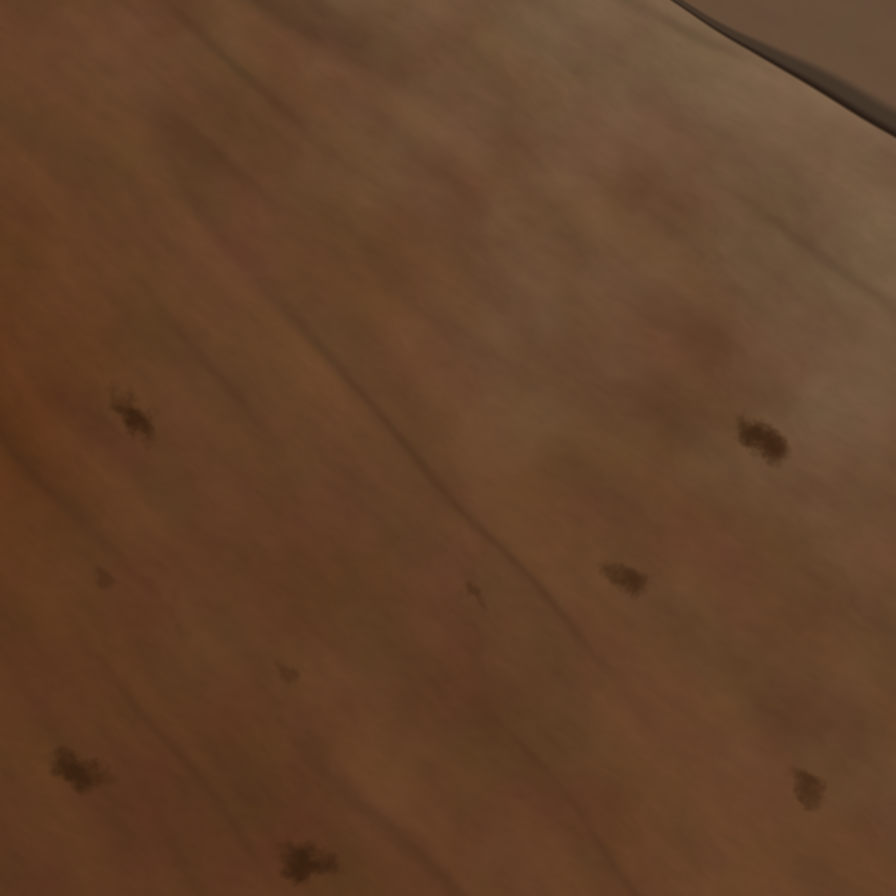
Reproduce this texture procedurally as a WebGL 2 fragment shader.

```glsl
#version 300 es
precision highp float;

uniform vec2 u_resolution;
out vec4 fragColor;

vec2 hash2(vec2 p) {
    vec3 q = fract(p.xyx * vec3(0.1031, 0.1030, 0.0973));
    q += dot(q, q.yzx + 33.33);
    return fract((q.xx + q.yz) * q.zy);
}

float gradientDot(vec2 cell, vec2 corner, vec2 f) {
    float angle = 6.2832 * hash2(cell + corner).x;
    return dot(vec2(cos(angle), sin(angle)), f - corner);
}

float gradientNoise(vec2 p) {
    vec2 cell = floor(p), f = p - cell;
    vec2 w = f * f * f * (f * (f * 6.0 - 15.0) + 10.0);
    float low = mix(gradientDot(cell, vec2(0, 0), f), gradientDot(cell, vec2(1, 0), f), w.x);
    float high = mix(gradientDot(cell, vec2(0, 1), f), gradientDot(cell, vec2(1, 1), f), w.x);
    return mix(low, high, w.y);
}

float fbm(vec2 p) {
    float sum = 0.0, amplitude = 1.0;
    for (int i = 0; i < 4; i++) {
        sum += amplitude * gradientNoise(p);
        p = p * 2.03 + 17.3;
        amplitude *= 0.55;
    }
    return sum;
}

vec2 rotate(vec2 p, float angle) {
    float c = cos(angle), s = sin(angle);
    return vec2(c * p.x - s * p.y, s * p.x + c * p.y);
}

// Grain fans out from a far point: x runs along it, y across it
vec2 grainCoords(vec2 uv, vec2 vanishing) {
    vec2 d = uv - vanishing;
    return vec2(length(d), atan(-d.y, d.x) * 2.7);
}

// Long, broken dark seams where the noise crosses zero
float seams(vec2 grain, float count, float width) {
    float n = gradientNoise(grain * vec2(0.6, count) + 4.7);
    float broken = smoothstep(-0.25, 0.35, gradientNoise(grain * vec2(3.0, 6.0) + 31.0));
    return broken * exp(-n * n / (width * width));
}

// Sparse ragged pits, more frequent towards the bottom
float knots(vec2 uv, float cells, float density) {
    vec2 warp = vec2(fbm(uv * 28.0), fbm(uv * 28.0 + 9.0));
    vec2 p = (uv + 0.018 * warp) * cells, home = floor(p);
    float cover = 0.0;
    for (int j = -1; j <= 1; j++) {
        for (int i = -1; i <= 1; i++) {
            vec2 cell = home + vec2(i, j);
            vec2 place = hash2(cell + 12.0), kind = hash2(cell + 57.0);
            float chance = density * smoothstep(0.68, 0.35, (cell.y + 0.5) / cells);
            vec2 d = rotate(p - cell - 0.2 - 0.6 * place, mix(0.25, 1.0, kind.x));
            float size = mix(0.10, 0.19, kind.y);
            float shape = 1.0 - smoothstep(0.2, 1.3, length(d * vec2(1.0, 1.9)) / size);
            float present = step(hash2(cell + 83.0).x, chance);
            cover = max(cover, present * shape * mix(0.3, 0.95, kind.y));
        }
    }
    return cover;
}

// Broad light from the upper right, warm stain on the left
vec3 woodBase(vec2 uv, float mottling) {
    float slope = uv.x + uv.y + 0.28 * mottling;
    vec3 color = mix(vec3(0.352, 0.216, 0.126), vec3(0.38, 0.25, 0.157), smoothstep(0.3, 0.95, slope));
    color = mix(color, vec3(0.45, 0.35, 0.26), smoothstep(0.98, 1.85, slope));
    vec2 stain = (uv - vec2(0.0, 0.58)) / vec2(0.14, 0.22);
    return color + vec3(-0.004, -0.016, -0.025) * exp(-dot(stain, stain));
}

// Bevelled groove with a lit near rim; the next plank lies beyond it
vec3 addGroove(vec3 color, vec2 grain, float position, float softness) {
    float d = position - grain.y + 0.005 * gradientNoise(vec2(grain.x * 9.0, 3.5));
    float width = mix(0.007, 0.023, smoothstep(2.55, 2.8, grain.x));
    vec3 nextPlank = mix(color, vec3(0.36, 0.27, 0.20), 0.65);
    vec3 bevel = mix(vec3(0.14, 0.095, 0.065), vec3(0.27, 0.21, 0.165), smoothstep(0.0, 0.5 * width, d));
    vec3 beyond = mix(bevel, nextPlank, smoothstep(0.8 * width, 1.4 * width, d));
    color += 0.03 * exp(-abs(d) / 0.012);
    return mix(color, beyond, smoothstep(-softness, softness, d));
}

void main() {
    vec2 uv = gl_FragCoord.xy / u_resolution;
    vec2 grain = grainCoords(uv, vec2(-1.41, 2.35));
    vec2 bent = grain + vec2(0.0, 0.016 * gradientNoise(uv * 5.0));
    float mottling = fbm(uv * 4.5 + 2.0);
    vec3 color = woodBase(uv, mottling);

    // Soft streaks, seams and fine wrinkles
    float streaks = fbm(bent * vec2(3.0, 14.0));
    float blotches = fbm(bent * vec2(9.0, 17.0) + 60.0);
    float wrinkles = fbm(rotate(uv, 0.6) * vec2(42.0, 88.0) + 1.5 * mottling);
    color *= 1.0 + 0.08 * streaks + 0.035 * blotches + 0.034 * wrinkles + 0.045 * mottling;
    color *= 1.0 - 0.12 * seams(bent, 7.0, 0.06);

    // Patches drifting between red and olive
    float tint = fbm(uv * 9.0 + 40.0);
    color += vec3(0.007, -0.008, 0.004) * tint;

    color = mix(color, vec3(0.21, 0.125, 0.06), knots(uv, 5.0, 0.36));
    color = addGroove(color, grain, 1.508, 0.0025);
    fragColor = vec4(color, 1.0);
}
```
